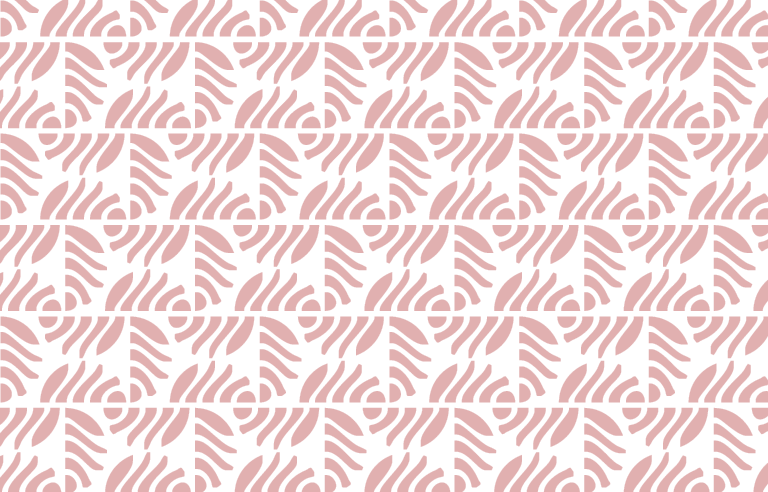
This pattern is drawn by a Shadertoy shader. Its source:

```glsl
// Brick-offset rows of feathered half discs in dusty pink on white.
// One half disc, cut into S-curved tapering stripes, is turned three ways per
// repeat: dome up, dome down and dome to the right. Lengths are in disc radii.

const vec3 PAPER = vec3(1.0);
const vec3 PINK = vec3(0.882, 0.690, 0.690);

const float CANVAS_HEIGHT = 11.442;        // radii from bottom to top
const vec2 PERIOD = vec2(3.016, 2.127);    // repeat width, row height
const vec2 ORIGIN = vec2(1.519, -0.045);   // base of the first upright disc
const float LOWER_DOME_X = -1.093;
const float UPPER_DOME_X = -1.130;

const float ARC_HEIGHT = 0.97;
const float FIRST_EDGE = 0.22;             // stripe edge nearest the full end
const float PITCH = 0.40;                  // stripe spacing along the chord
const float LAST_STRIPE = 4.0;
const float SWEEP = 0.43;                  // sideways travel of each stripe
const float BASE_WIDTH = 0.26;
const float TIP_WIDTH = 0.07;
const int SAMPLES = 4;                     // per axis, for smooth edges
const float FILTER_WIDTH = 1.2;

// Half disc on the chord from (-1,0) to (1,0), filled with swept stripes.
float feather(vec2 p) {
    float arc = ARC_HEIGHT * sqrt(max(1.0 - p.x * p.x, 0.0));
    if (p.y < 0.0 || p.y >= arc) return 0.0;
    float t = p.y / arc;
    float along = p.x + 1.0 - FIRST_EDGE - SWEEP * smoothstep(0.05, 0.85, t);
    float width = mix(BASE_WIDTH, TIP_WIDTH, t * t * t);
    float fromEdge = PITCH * ceil(along / PITCH) - along;
    bool endPiece = along < 0.0 || along > LAST_STRIPE * PITCH;
    return endPiece || fromEdge < width ? 1.0 : 0.0;
}

// Signed offset to the nearest repeat.
float wrapX(float x) {
    return x - PERIOD.x * floor(x / PERIOD.x + 0.5);
}

float pattern(vec2 p) {
    p -= ORIGIN;
    float row = floor(p.y / PERIOD.y);
    float y = p.y - row * PERIOD.y;
    float x = p.x - 0.5 * PERIOD.x * mod(row, 2.0);

    float lower = feather(vec2(wrapX(x - LOWER_DOME_X), y));
    float upper = feather(vec2(-wrapX(x - UPPER_DOME_X), 2.0 - y));
    float side = feather(vec2(1.0 - y, wrapX(x)));
    return max(side, max(lower, upper));
}

void mainImage(out vec4 fragColor, in vec2 fragCoord) {
    float scale = CANVAS_HEIGHT / iResolution.y;
    float coverage = 0.0;
    for (int j = 0; j < SAMPLES; j++) {
        for (int i = 0; i < SAMPLES; i++) {
            vec2 offset = (vec2(i, j) + 0.5) / float(SAMPLES) - 0.5;
            coverage += pattern((fragCoord + FILTER_WIDTH * offset) * scale);
        }
    }
    coverage /= float(SAMPLES * SAMPLES);
    fragColor = vec4(mix(PAPER, PINK, coverage), 1.0);
}
```
